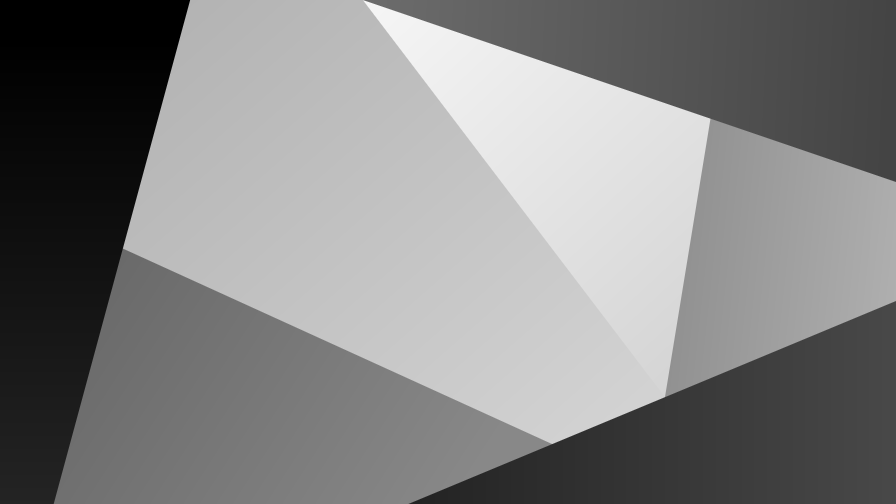
Give the GLSL for this background, as a Shadertoy shader.

```glsl
// Draws a grey faceted backdrop: shaded flat panels framed by dark wedges.

// Canvas is 16:9, measured in units of its height
const vec2 CANVAS = vec2(16.0 / 9.0, 1.0);

// Corners of the facets
const vec2 LEFT_TOP     = vec2(0.3773, 1.0);
const vec2 LEFT_FOLD    = vec2(0.2436, 0.5069);
const vec2 LEFT_BOTTOM  = vec2(0.1065, 0.0);
const vec2 APEX         = vec2(0.7199, 1.0);
const vec2 RIDGE_TOP    = vec2(1.4097, 0.7645);
const vec2 RIGHT_UPPER  = vec2(1.7778, 0.6389);
const vec2 RIGHT_LOWER  = vec2(1.7778, 0.4028);
const vec2 RIDGE_BOTTOM = vec2(1.3194, 0.2121);
const vec2 FOLD_END     = vec2(1.0949, 0.1192);
const vec2 FLOOR_START  = vec2(0.8102, 0.0);

// Grey levels of each facet: start and end of its gradient
const vec2 PANEL_GREY = vec2(0.703, 0.822);
const vec2 LOWER_GREY = vec2(0.415, 0.535);
const vec2 LIGHT_GREY = vec2(0.965, 0.830);
const vec2 RIGHT_GREY = vec2(0.560, 0.685);
const vec2 ROOF_GREY  = vec2(0.425, 0.265);
const vec2 FLOOR_GREY = vec2(0.135, 0.285);
const vec2 WALL_GREY  = vec2(0.000, 0.140);

// Grey running from point a to point b
float gradient(vec2 p, vec2 a, vec2 b, vec2 grey) {
    vec2 axis = b - a;
    return mix(grey.x, grey.y, clamp(dot(p - a, axis) / dot(axis, axis), 0.0, 1.0));
}

// Smooth coverage of the half plane to the left of the line a to b
float leftOf(vec2 p, vec2 a, vec2 b) {
    vec2 dir = normalize(b - a);
    float dist = dir.x * (p.y - a.y) - dir.y * (p.x - a.x);
    return clamp(dist * iResolution.y + 0.5, 0.0, 1.0);
}

void mainImage(out vec4 fragColor, in vec2 fragCoord) {
    vec2 p = fragCoord / iResolution.xy * CANVAS;

    // Shading of the facets
    float panel = gradient(p, vec2(0.38, 1.0), vec2(1.15, 0.12), PANEL_GREY);
    float lower = gradient(p, LEFT_FOLD, vec2(0.95, 0.05), LOWER_GREY);
    float light = gradient(p, APEX, vec2(1.40, 0.27), LIGHT_GREY);
    float right = gradient(p, vec2(1.32, 0.50), vec2(1.78, 0.45), RIGHT_GREY);
    float roof  = gradient(p, vec2(0.72, 1.0), vec2(1.78, 0.95), ROOF_GREY);
    float floorGrey = gradient(p, vec2(0.81, 0.0), vec2(1.78, 0.0), FLOOR_GREY);
    float wall  = gradient(p, vec2(0.0, 0.92), vec2(0.0), WALL_GREY);

    // Inner facets
    float grey = panel;
    grey = mix(grey, lower, leftOf(p, FOLD_END, LEFT_FOLD));
    grey = mix(grey, light, leftOf(p, APEX, RIDGE_BOTTOM));
    grey = mix(grey, right, leftOf(p, RIDGE_TOP, RIDGE_BOTTOM));

    // Dark surround
    grey = mix(grey, roof, leftOf(p, APEX, RIGHT_UPPER));
    grey = mix(grey, floorGrey, leftOf(p, RIGHT_LOWER, FLOOR_START));
    grey = mix(grey, wall, leftOf(p, LEFT_BOTTOM, LEFT_TOP));

    fragColor = vec4(vec3(grey), 1.0);
}
```
